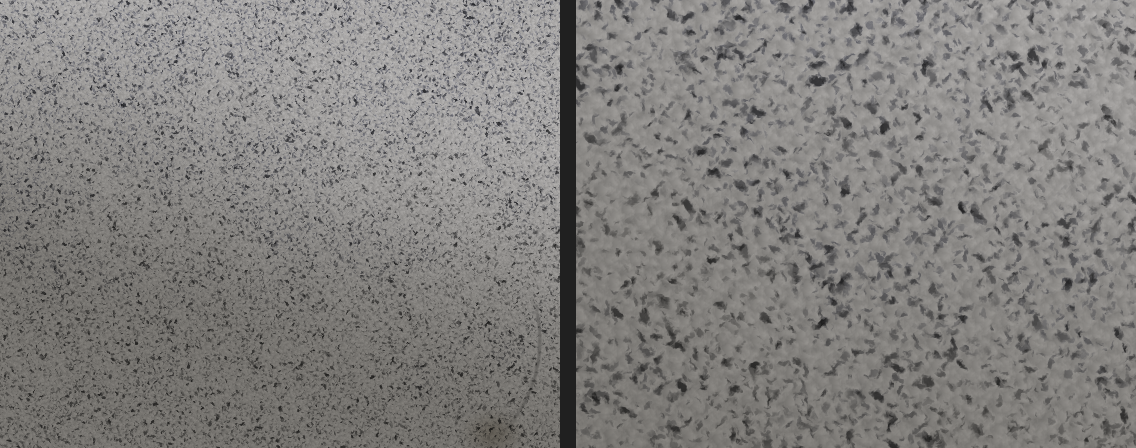
Left: the whole. Right: its middle third, enlarged.
A Shadertoy shader for this texture:

```glsl
// Speckled grey granite slab under uneven light.
// Two layers of small ragged flecks, crowded along cellular veins and
// sine-shaped patches, lie over a soft cellular grain.

const float FINE_SCALE = 160.0;    // cells per canvas height
const float COARSE_SCALE = 112.0;
const float GRAIN_SCALE = 150.0;
const float VEIN_SCALE = 24.0;
const float FINE_SHARE = 0.46;     // chance that a cell holds a fleck
const float COARSE_SHARE = 0.27;
const float FINE_DEPTH = 0.36;     // how far a fleck darkens the stone
const float COARSE_DEPTH = 0.66;
const float GRAIN_DEPTH = 0.16;
const float MOTTLE_DEPTH = 0.06;
const float FLECK_STRETCH = 1.9;
const float RAGGED_SCALE = 250.0;  // bending of the fleck outlines
const float RAGGED_AMOUNT = 0.0026;
const vec3 SHADED_STONE = vec3(0.470, 0.460, 0.443);
const vec3 LIT_STONE = vec3(0.675, 0.668, 0.664);
const vec3 COOL_TINT = vec3(0.96, 0.98, 1.07);
const vec3 STAIN_TINT = vec3(0.82, 0.80, 0.76);

vec4 hash4(vec2 p) {
    vec4 q = fract(p.xyxy * vec4(0.1031, 0.1030, 0.0973, 0.1099));
    q += dot(q, q.wzxy + 33.33);
    return fract((q.xxyz + q.yzzw) * q.zywx);
}

// Distances to the nearest and second nearest cell point.
vec2 cellular(vec2 p) {
    vec2 cell = floor(p);
    vec2 nearest = vec2(8.0);
    for (int y = -1; y <= 1; y++)
    for (int x = -1; x <= 1; x++) {
        vec2 id = cell + vec2(x, y);
        float d = length(id + hash4(id).xy - p);
        nearest.y = min(nearest.y, max(nearest.x, d));
        nearest.x = min(nearest.x, d);
    }
    return nearest;
}

// Layered sines, each octave turned and bent by the last, about -1 to 1.
float patches(vec2 p) {
    float sum = 0.0, weight = 0.5;
    for (int i = 0; i < 4; i++) {
        sum += weight * sin(p.x + 1.3 * sin(p.y)) * cos(p.y + sum);
        p = mat2(1.5, 1.1, -1.1, 1.5) * p + 2.7;
        weight *= 0.7;
    }
    return sum;
}

// Ink of randomly turned soft ellipses that run together where they meet.
float flecks(vec2 p, float scale, float share) {
    vec2 q = p * scale;
    vec2 cell = floor(q);
    float soft = max(0.27, scale / iResolution.y);
    float ink = 0.0;
    for (int y = -1; y <= 1; y++)
    for (int x = -1; x <= 1; x++) {
        vec2 id = cell + vec2(x, y);
        vec4 rnd = hash4(id + scale);
        vec2 kind = hash4(id + 71.0 + scale).xy;
        float angle = 6.2832 * rnd.z;
        float c = cos(angle), s = sin(angle);
        vec2 d = mat2(c, -s, s, c) * (q - id - rnd.xy);
        float radius = mix(0.24, 0.66, rnd.w * rnd.w);
        float dist = length(d * vec2(1.0, FLECK_STRETCH)) - radius;
        float present = smoothstep(-0.12, 0.12, share - kind.x);
        float strength = mix(0.5, 1.0, kind.y);
        ink += present * strength * (1.0 - smoothstep(-soft, soft, dist));
    }
    return min(ink, 1.0);
}

void mainImage(out vec4 fragColor, in vec2 fragCoord) {
    vec2 uv = fragCoord / iResolution.xy;
    vec2 p = fragCoord / iResolution.y;

    // Uneven light, strongest at the upper right
    float slope = uv.y + 0.35 * (uv.x - 0.5) + 0.04 * patches(p * 4.0);
    vec3 color = mix(SHADED_STONE, LIT_STONE, smoothstep(0.15, 0.95, slope));

    // Crowding of flecks in patches and along broken veins
    float broad = patches(p * 9.0 + 1.7);
    float local = patches(p * 43.0);
    vec2 bend = 0.012 * vec2(patches(p * 30.0), patches(p.yx * 30.0 + 5.0));
    vec2 cells = cellular((p + bend) * VEIN_SCALE);
    float vein = 1.0 - smoothstep(0.0, 0.22, cells.y - cells.x);
    float crowding = 0.09 * broad + 0.15 * local
                   + 0.15 * vein * smoothstep(-0.3, 0.5, broad + local);

    // Grain and flecks, with outlines bent out of the ellipse
    vec2 ragged = vec2(patches(p * RAGGED_SCALE + 3.0),
                       patches(p.yx * RAGGED_SCALE + 11.0));
    vec2 bent = p + RAGGED_AMOUNT * ragged;
    float grain = cellular(bent * GRAIN_SCALE).x - 0.42;
    float fine = flecks(bent, FINE_SCALE, FINE_SHARE + crowding);
    float coarse = flecks(bent, COARSE_SCALE, COARSE_SHARE + crowding);
    color *= 1.0 - GRAIN_DEPTH * grain - MOTTLE_DEPTH * ragged.x;
    color *= (1.0 - FINE_DEPTH * fine) * (1.0 - COARSE_DEPTH * coarse);

    // Bluish flecks toward the top
    float cool = smoothstep(0.2, 1.0, uv.y + 0.3 * broad);
    color *= mix(vec3(1.0), COOL_TINT, cool * max(fine, coarse));

    // Brown stain and a faint curved scratch at the lower right
    float stain = 1.0 - smoothstep(0.0, 0.07, length(uv - vec2(0.88, 0.03)));
    color *= mix(vec3(1.0), STAIN_TINT, stain);
    vec2 arm = p - vec2(0.905, 0.24);
    float arc = 1.0 - smoothstep(0.001, 0.006, abs(length(arm) - 0.30));
    arc *= step(0.0, arm.x) * (1.0 - smoothstep(0.08, 0.18, abs(arm.y + 0.05)));
    color *= 1.0 - 0.2 * arc;

    fragColor = vec4(color, 1.0);
}
```
